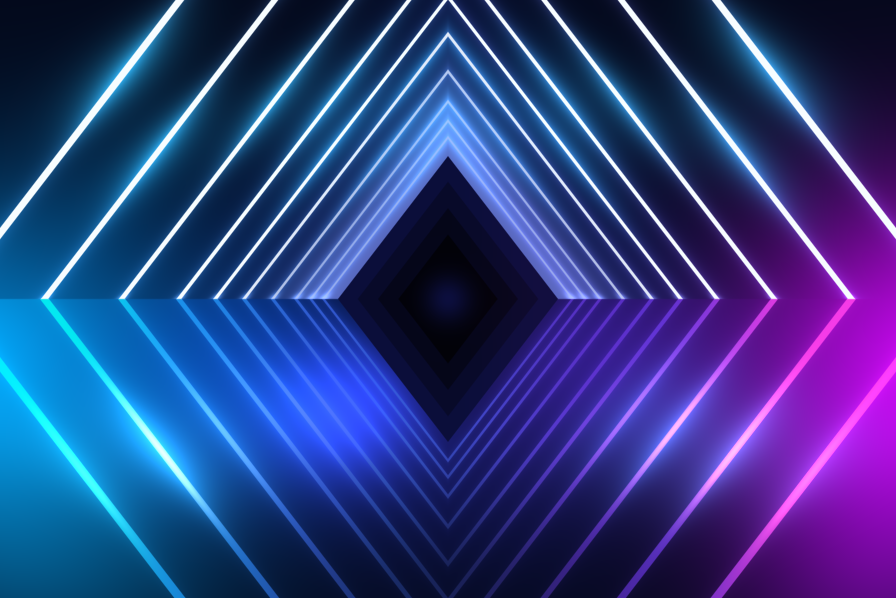
Write a WebGL 1 fragment shader that draws this background.

```glsl
precision highp float;
uniform vec2 u_resolution;

float bump(float x, float width) {
  return exp(-x * x / (width * width));
}

float spot(vec2 p, vec2 center, vec2 size) {
  vec2 q = (p - center) / size;
  return exp(-dot(q, q));
}

// Half-width of each nested diamond, shrinking with perspective
float ringRadius(float i) {
  float wobble = 0.011 * exp(-0.15 * i) * sin(1.5708 * i);
  return 1.0 / (1.2 + 0.29 * i + 0.0131 * i * i) + wobble;
}

// Neon hue from cyan on the left to magenta on the right
vec3 neonColor(float x) {
  vec3 c = mix(vec3(0.0, 0.95, 0.95), vec3(0.12, 0.60, 0.98), smoothstep(-0.65, -0.42, x));
  c = mix(c, vec3(0.24, 0.42, 0.98), smoothstep(-0.45, -0.18, x));
  c = mix(c, vec3(0.42, 0.22, 0.92), smoothstep(-0.12, 0.28, x));
  return mix(c, vec3(1.0, 0.25, 0.92), smoothstep(0.34, 0.62, x));
}

// Dark walls lit from both sides
vec3 wallColor(vec2 p, float d, float lower) {
  vec3 c = vec3(0.012, 0.03, 0.10);
  vec3 leftLight = mix(vec3(0.0, 0.40, 0.58), vec3(0.0, 0.58, 0.80), lower);
  c += leftLight * spot(p, vec2(-0.84, -0.10), vec2(0.29, 0.28));
  c += vec3(0.0, 0.10, 0.17) * spot(p, vec2(-0.55, 0.0), vec2(0.25, 0.28));
  c += vec3(0.72, 0.0, 0.78) * spot(p, vec2(0.82, -0.10), vec2(0.31, 0.30));
  c += vec3(0.0, 0.22, 0.30) * spot(p, vec2(-0.66, -0.44), vec2(0.30, 0.22));
  c += vec3(0.26, 0.0, 0.32) * spot(p, vec2(0.72, -0.45), vec2(0.24, 0.25));
  vec3 upperHaze = vec3(0.30, 0.31, 0.46) * bump(d - 0.184, 0.085)
    + vec3(0.03, 0.06, 0.18) * bump(d - 0.25, 0.22);
  vec3 lowerHaze = vec3(0.14, 0.16, 0.64) * spot(p, vec2(-0.17, -0.19), vec2(0.13, 0.12))
    + vec3(0.02, 0.13, 0.38) * spot(p, vec2(-0.34, -0.12), vec2(0.22, 0.20))
    + vec3(0.15, 0.07, 0.38) * spot(p, vec2(0.25, -0.10), vec2(0.24, 0.20))
    + vec3(0.03, 0.03, 0.13) * spot(p, vec2(0.0, -0.32), vec2(0.30, 0.18));
  return c + mix(upperHaze, lowerHaze, lower);
}

// Stepped dark tunnel with a faint blue core
vec3 tunnelColor(vec2 p, float d, float pixel) {
  vec3 c = vec3(0.006, 0.006, 0.03);
  for (int i = 0; i < 3; i++) {
    float edge = 0.083 + 0.034 * float(i);
    c += vec3(0.012, 0.016, 0.066) * smoothstep(edge - pixel, edge + pixel, d);
  }
  c += vec3(0.03, 0.0, 0.02) * smoothstep(0.0, 0.18, p.x);
  return c + vec3(0.04, 0.05, 0.21) * bump(length(p), 0.038);
}

void main() {
  vec2 p = (gl_FragCoord.xy - 0.5 * u_resolution) / u_resolution.y;
  float pixel = 1.0 / u_resolution.y;
  float d = abs(p.x) + 0.77 * abs(p.y);
  float lower = smoothstep(pixel, -pixel, p.y);
  float right = smoothstep(-0.05, 0.05, p.x);

  vec3 color = wallColor(p, d, lower);
  vec3 neon = neonColor(p.x);
  float bottomFade = 1.0 - 0.6 * smoothstep(-0.18, -0.48, p.y) * bump(p.x, 0.32);

  // Nested neon diamonds
  for (int n = 0; n < 10; n++) {
    float i = float(n);
    float r = ringRadius(i);
    float dist = abs(d - r);
    float halfWidth = mix(0.0088, 0.0112, lower) * r;
    float core = smoothstep(halfWidth + pixel, max(halfWidth - pixel, 0.0), dist);
    float halo = exp(-dist / (0.004 + 0.013 * r));

    // White tubes with cyan highlights above the seam
    float highlight = bump(p.y - 0.31 - 0.07 * cos(2.5 * i), 0.10) * exp(-0.13 * i);
    vec3 haloColor = mix(vec3(0.24, 0.42, 0.62), vec3(0.34, 0.34, 0.68), right);
    vec3 upper = color + haloColor * halo * 0.42;
    upper += vec3(0.12, 0.60, 0.74) * highlight * exp(-dist / (0.008 + 0.036 * r));
    upper += vec3(0.5, 0.6, 0.8) * bump(p.y, 0.010) * bump(dist, 0.008) * 0.5;
    vec3 tube = mix(vec3(0.66, 0.72, 0.90), vec3(0.97, 0.99, 1.0), smoothstep(0.22, 0.40, r));
    upper = mix(upper, tube, core * mix(0.7, 1.0, smoothstep(0.22, 0.36, r)));

    // Coloured tubes with flares below the seam
    float flare = bump(p.y + 0.29 - 0.035 * min(i, 3.0), 0.09);
    flare *= mix(bump(i - 1.0, 0.8) + 0.2, bump(i - 1.5, 1.7), right);
    flare *= smoothstep(0.18, 0.45, r);
    vec3 flareColor = mix(vec3(0.24, 0.66, 0.84), neon, 0.2);
    vec3 under = color + neon * halo * 0.14 * bottomFade;
    under += flareColor * flare * exp(-dist / (0.006 + 0.058 * r)) * 0.75;
    vec3 lit = neon * bottomFade * mix(0.85, 1.0, smoothstep(0.22, 0.55, r));
    lit += vec3(0.75, 0.60, 0.45) * flare * bump(dist, 0.012);
    under = mix(under, max(lit, under), core * 0.88);

    color = mix(upper, under, lower);
  }

  float inside = smoothstep(0.184 + pixel, 0.184 - pixel, d);
  color = mix(color, tunnelColor(p, d, pixel), inside);
  gl_FragColor = vec4(clamp(color, 0.0, 1.0), 1.0);
}
```
